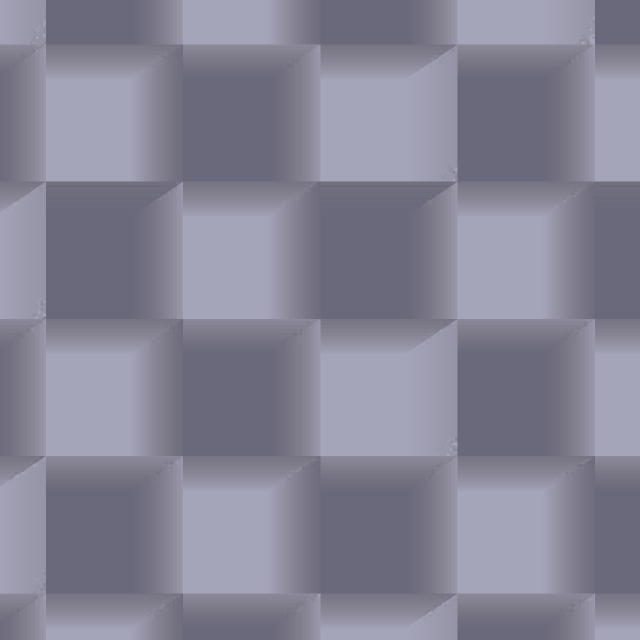
Reproduce this pattern procedurally as a three.js fragment shader.

```glsl
// Slate checkerboard of box-like cells: each is flat at lower left and fades
// toward its opposite tone along a mitred top and right side. Layered sines
// band the fades, and hashed dots roughen the corners of some cells.
varying vec2 vUv;

const float CELL = 0.2145;
const vec2 GRID_START = vec2(0.0716, 0.0727);
const vec2 BEVEL = vec2(0.39, 0.26);   // width of right side, height of top side
const vec3 DARK = vec3(0.410, 0.410, 0.483);
const vec3 LIGHT = vec3(0.647, 0.647, 0.730);
const vec3 WARM_SHIFT = vec3(-0.024, -0.035, -0.052);

float hash(vec2 p) {
  return fract(sin(dot(p, vec2(127.1, 311.7))) * 4375.85);
}

// Fine contour lines, strongest close to the outer edge
float bands(float depth, float count) {
  float wave = sin(depth * count * 6.2832) + 0.5 * sin(depth * count * 12.5664 + 1.0);
  return wave * (1.0 - depth) * smoothstep(0.0, 0.06, depth);
}

// Sparse signed dots on a small square lattice
float speckle(vec2 p, float density) {
  vec2 id = floor(p * 52.0);
  return step(1.0 - density, hash(id)) * (hash(id + 17.0) - 0.5);
}

// Blend from dark to light through a warmer grey
vec3 slate(float tone) {
  float t = clamp(tone, 0.0, 1.0);
  return mix(DARK, LIGHT, t) + WARM_SHIFT * 4.0 * t * (1.0 - t);
}

// Light cells whose right side hardly fades
float paleSide(vec2 id, float isLight) {
  float everyThird = step(1.5, mod(id.x, 3.0));
  float topException = step(3.5, id.y) * step(2.5, id.x);
  return isLight * max(everyThird, topException);
}

vec3 cellColour(vec2 uv) {
  vec2 grid = (uv - GRID_START) / CELL;
  vec2 id = floor(grid);
  vec2 p = fract(grid);
  float isLight = mod(id.x + id.y, 2.0);

  // Depth inward from the right and top edges; the smaller picks the side
  vec2 depth = min((1.0 - p) / BEVEL, 1.0);
  float onTop = smoothstep(-0.02, 0.02, depth.x - depth.y);
  float nearest = min(depth.x, depth.y);

  // Variation: pale right sides, and one row of dark cells with lined tops
  float pale = paleSide(id, isLight);
  float lined = (1.0 - isLight) * step(abs(id.y - 2.0), 0.5);
  float rightFade = mix(0.86, 0.2, pale) * pow(1.0 - nearest, 1.1);
  float topFade = mix(0.68, 0.2, lined) * pow(1.0 - nearest, 0.9);
  float fade = mix(rightFade, topFade, onTop);

  float lineCount = mix(13.0, mix(9.0, 6.0, lined), onTop);
  float lineStrength = mix(mix(0.026, 0.012, pale), mix(0.022, 0.07, lined), onTop);
  fade += lineStrength * bands(nearest, lineCount);

  // Grain along the mitre, and a wedge of dots low on the pale sides
  float mitre = 1.0 - smoothstep(0.0, 0.25, abs(depth.x - depth.y));
  float grain = mitre * (1.0 - smoothstep(0.45, 0.85, nearest));
  float wedge = pale * smoothstep(0.0, 0.12, 0.18 * (1.0 - p.y / 0.28) - (1.0 - p.x));
  fade += 0.3 * grain * speckle(p + id, 0.45);
  fade += 0.5 * wedge * speckle(p + id, 0.5);

  return slate(mix(fade, 1.0 - fade, isLight));
}

void main() {
  // Four samples smooth the cell edges and the fine lines
  vec2 footprint = fwidth(vUv);
  vec3 sum = vec3(0.0);
  for (int i = 0; i < 4; i++) {
    float k = float(i);
    vec2 offset = vec2(mod(k, 2.0), floor(k / 2.0)) * 0.5 - 0.25;
    sum += cellColour(vUv + offset * footprint);
  }
  gl_FragColor = vec4(sum / 4.0, 1.0);
}
```
